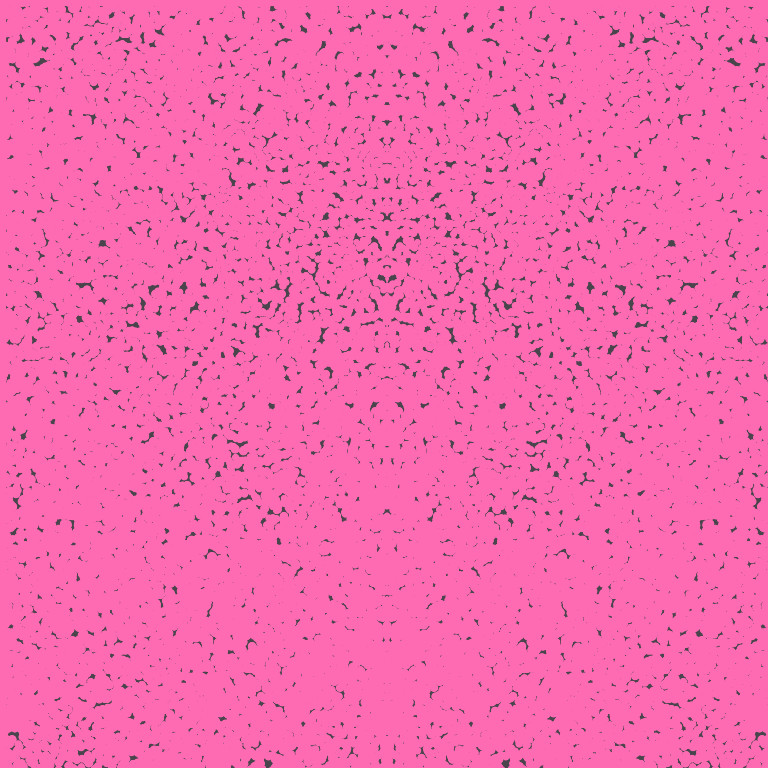
Write a Shadertoy shader that draws this texture.

```glsl
#define PINK vec3(0.995, 0.418, 0.703)
#define CHARCOAL vec3(0.29, 0.27, 0.30)
#define GRID 91.0            // disc cells across the canvas, per layer
#define LAYERS 3
#define DISC_RADIUS 0.51     // in cells
#define RADIUS_SPREAD 0.07
#define CLUSTERING 0.13
#define MIRROR_X 0.504
#define MARGIN 0.008

uvec3 pcg3(uvec3 v) {
    v = v * 1664525u + 1013904223u;
    v.x += v.y * v.z; v.y += v.z * v.x; v.z += v.x * v.y;
    v ^= v >> 16u;
    v.x += v.y * v.z; v.y += v.z * v.x; v.z += v.x * v.y;
    return v;
}

vec3 hash3(vec2 cell, int seed) {
    return vec3(pcg3(uvec3(ivec3(ivec2(cell), seed)))) / 4294967295.0;
}

float valueNoise(vec2 p, int seed) {
    vec2 i = floor(p), f = fract(p);
    f = f * f * (3.0 - 2.0 * f);
    float low = mix(hash3(i, seed).x, hash3(i + vec2(1, 0), seed).x, f.x);
    float high = mix(hash3(i + vec2(0, 1), seed).x, hash3(i + vec2(1, 1), seed).x, f.x);
    return mix(low, high, f.y);
}

// Signed distance to the nearest disc of one jittered layer, in cells.
float discLayer(vec2 p, float radius, int seed) {
    vec2 home = floor(p);
    float nearest = 4.0;
    for (int y = -1; y <= 1; y++)
    for (int x = -1; x <= 1; x++) {
        vec2 cell = home + vec2(x, y);
        vec3 rnd = hash3(cell, seed);
        float r = radius + RADIUS_SPREAD * (rnd.z * 2.0 - 1.0);
        nearest = min(nearest, length(cell + rnd.xy - p) - r);
    }
    return nearest;
}

// Broad drifts of dense and sparse flecks, denser along the upper axis.
float fleckDensity(vec2 p) {
    float drift = 0.6 * valueNoise(p * 5.0, 71) + 0.4 * valueNoise(p * 12.0, 72) - 0.5;
    float axis = exp(-50.0 * p.x * p.x) * (p.y - 0.42);
    return drift + 0.5 * axis;
}

void mainImage(out vec4 fragColor, in vec2 fragCoord) {
    vec2 uv = fragCoord / iResolution.xy;
    float pixel = 1.0 / min(iResolution.x, iResolution.y);
    vec2 p = vec2(abs(uv.x - MIRROR_X), uv.y);

    // Overlapping pink discs leave dark, concave gaps between them.
    float radius = DISC_RADIUS - CLUSTERING * fleckDensity(p);
    float gap = 4.0;
    for (int i = 0; i < LAYERS; i++) {
        float angle = 0.4 + 0.53 * float(i);
        mat2 turn = mat2(cos(angle), sin(angle), -sin(angle), cos(angle));
        gap = min(gap, discLayer(turn * p * GRID, radius, i + 11));
    }
    float fleck = smoothstep(-0.5 * pixel, 0.5 * pixel, gap / GRID);

    // Plain strip along the left and top edges.
    float inset = min(uv.x, 1.0 - uv.y) - MARGIN;
    fleck *= smoothstep(-0.5 * pixel, 0.5 * pixel, inset);

    fragColor = vec4(mix(PINK, CHARCOAL, fleck), 1.0);
}
```
